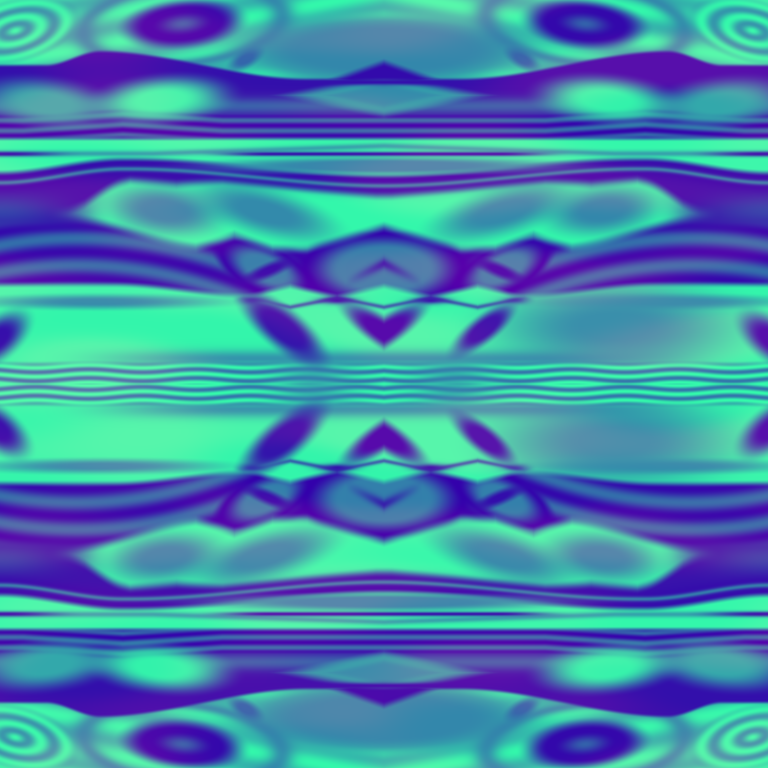
A WebGL 2 fragment shader for this background:

```glsl
#version 300 es
precision highp float;
// Mirrored bands of mint, teal and violet, like folded liquid marble.
// One scalar "glow" is layered from soft bands, ovals and zigzag seams in
// a folded quadrant; it drives green, while gradient noise tints red.
uniform vec2 u_resolution;
out vec4 fragColor;

const float TAU = 6.2831853;
const float BLUE = .67;

vec2 hashGradient(vec2 cell) {
  float angle = TAU * fract(sin(dot(cell, vec2(127.1, 311.7))) * 4375.85);
  return vec2(cos(angle), sin(angle));
}
float corner(vec2 i, vec2 f, vec2 e) { return dot(hashGradient(i + e), f - e); }
float gradientNoise(vec2 p) {
  vec2 i = floor(p), f = fract(p), u = f * f * (3. - 2. * f), e = vec2(1, 0);
  return mix(mix(corner(i, f, e.yy), corner(i, f, e), u.x),
    mix(corner(i, f, e.yx), corner(i, f, e.xx), u.x), u.y);
}

// Shape masks; dab lays a soft oval of one value over g
float oval(vec2 p, vec2 center, vec2 radius, float shear) {
  vec2 q = p - center;
  q.y -= shear * q.x;
  return length(q / radius);
}
float fill(float d, float soft) { return 1. - smoothstep(1. - soft, 1. + soft, d); }
float dab(float g, float value, float soft, vec2 p, vec2 center, vec2 radius, float shear) {
  return mix(g, value, fill(oval(p, center, radius, shear), soft));
}
float line(float y, float center, float width) {
  float t = (y - center) / width;
  return exp(-t * t);
}
float tent(float x, float peak, float width) { return max(0., 1. - abs(x - peak) / width); }
float band(float y, float low, float high, float soft) {
  return smoothstep(low - soft, low + soft, y) * (1. - smoothstep(high - soft, high + soft, y));
}
float zigzag(float x) { return abs(fract(x / .122) - .5) * 2.; }

// Bright middle: fine stripes, slanted eyes and a central chevron
float middleBand(vec2 p, float side) {
  float g = dab(.96, mix(.96, .56, side), .7, p, vec2(.3, .075), vec2(.13, .05), 0.);
  g = mix(g, .52, .85 * line(p.y, .033, .011) * (1. - smoothstep(.2, .45, p.x)));
  float wave = p.y + .002 * sin(p.x * 45.);
  float stripes = .72 + .26 * cos(TAU * wave / .0115);
  stripes = mix(stripes, .53, .65 * line(p.x, .09, .05));
  g = mix(g, stripes, 1. - smoothstep(.02, .032, p.y));
  g = dab(g, .55, .7, p, vec2(.37, .107), vec2(.13, .008), 0.);
  vec2 eyeSize = mix(vec2(.046, .026), vec2(.032, .017), side);
  g = dab(g, .08, .5, p, vec2(.131, .072), eyeSize, .65);
  g = dab(g, .06, .6, p, vec2(.505, .058), vec2(.034, .024), -.5);
  g = mix(g, .04, fill(length(vec2(p.x / .045, (p.y - .067 - .6 * p.x) / .018)), .5));
  float near = 1. - smoothstep(.16, .2, p.x);
  g = mix(g, .4, line(p.y, .112 - .012 * zigzag(p.x), .003) * near);
  return mix(g, .08, line(p.y, .109, .005) * near * line(zigzag(p.x), 0., .35));
}

// Violet belt: drawn-out arcs, a central lens and tilted side lenses
float violetBelt(vec2 p) {
  float bend = p.y + .9 * (p.x - .4) * (p.x - .4);
  float g = .23 - .2 * cos(TAU * (bend - .207) / .035);
  float upper = .07 + .2 * line(p.y, .227, .02) * smoothstep(.38, .5, p.x);
  g = mix(g, upper, smoothstep(.195, .215, p.y));
  float lens = oval(p, vec2(0, .15), vec2(.115, .052), 0.);
  g = mix(g, .5 - .5 * smoothstep(.5, .92, lens), fill(lens, .12));
  g = mix(g, .12, line(p.y, .157 - .5 * p.x, .007) * tent(p.x, 0., .05));
  float wing = oval(p, vec2(.155, .15), vec2(.062, .034), .35);
  g = mix(g, .5 - .5 * smoothstep(.4, .95, wing), fill(wing, .15));
  return dab(g, .05, .7, p, vec2(.15, .148), vec2(.03, .008), -.4);
}

// Mint lozenges with teal cores, then the thin-lined bright band
float lozenges(vec2 p, float g) {
  float low = .176 + .029 * tent(p.x, 0., .1) + .018 * tent(p.x, .195, .05)
    + .04 * smoothstep(.22, .42, p.x);
  float high = .246 + .02 * tent(p.x, .21, .2) + .012 * tent(p.x, .33, .06)
    - .02 * smoothstep(.34, .42, p.x);
  float inside = dab(.97, .53, .6, p, vec2(.285, .226), vec2(.062, .026), .1);
  inside = dab(inside, .54, .6, p, vec2(.155, .224), vec2(.075, .025), .25);
  return mix(g, inside, band(p.y, low, high, .009) * (1. - smoothstep(.35, .44, p.x)));
}
float brightBand(vec2 p, float g) {
  float edge = .258 + .022 * smoothstep(0., .33, p.x) - .018 * smoothstep(.34, .5, p.x);
  g = mix(g, .03 + .45 * line(p.y, edge, .0035), line(p.y, edge, .01));
  g = mix(g, .97, band(p.y, edge + .013, .32, .005));
  g = dab(g, .53, .5, p, vec2(0, .284), vec2(.21, .01), 0.);
  g = mix(g, .5, .7 * line(p.y, .3 + .01 * tent(p.x, 0., .3), .004));
  return mix(g, .08, line(p.y, .2995, .003) * (1. - band(p.x, .2, .44, .05)));
}

// Outer violet stripes holding pale ovals
float outerBelt(vec2 p) {
  float y = p.y - .008 * tent(p.x, .34, .13);
  float g = .22 - .2 * cos(TAU * (y - .323) / .0135);
  g = mix(g, .06 + .32 * line(p.y, .362, .011), smoothstep(.345, .353, y));
  g = dab(g, .95, .6, p, vec2(.29, .37), vec2(.07, .024), -.08);
  g = dab(g, .66, .6, p, vec2(.44, .366), vec2(.07, .025), .1);
  float gem = p.x / .115 + abs(p.y - .376) / .024;
  return mix(g, .95 - .4 * fill(gem, .6), fill(gem, .35));
}

// Mint rim with teal dome, dark ovals and curled rings
float outerRim(vec2 p) {
  float g = .84 + .13 * cos(p.y * 160. + p.x * 30.);
  float dome = oval(p, vec2(0, .435), vec2(.2, .046), 0.);
  g = mix(g, mix(.95, .53, fill(dome, .45)), fill(dome, .2));
  float spot = oval(p, vec2(.262, .469), vec2(.07, .028), -.08);
  g = mix(g, .5, .85 * line(spot, 1.85, .25));
  g = mix(g, .38 - .35 * smoothstep(0., .6, spot), fill(spot, .3));
  g = dab(g, .4, .6, p, vec2(.18, .423), vec2(.018, .01), -.4);
  float curl = oval(p, vec2(.48, .46), vec2(.075, .038), -.2);
  g = mix(g, .78 + .19 * cos(curl * 14.), fill(curl, .2));
  return mix(g, .04, fill(p.x / .06 + abs(p.y - .398) / .021, .3));
}

void main() {
  vec2 uv = gl_FragCoord.xy / u_resolution, p = abs(uv - .5);
  // Stack the bands outward from the middle
  float seam = mix(.112 + .014 * zigzag(p.x), .113 + .015 * smoothstep(.17, .35, p.x),
    smoothstep(.15, .2, p.x));
  float glow = middleBand(p, smoothstep(.45, .65, uv.x));
  glow = mix(glow, violetBelt(p), smoothstep(seam - .004, seam + .007, p.y));
  glow = brightBand(p, lozenges(p, glow));
  glow = mix(glow, outerBelt(p), smoothstep(.316, .326, p.y));
  float ridge = .393 + .036 * smoothstep(.1, .37, p.x) - .018 * smoothstep(.37, .44, p.x);
  glow = mix(glow, outerRim(p), smoothstep(ridge - .002, ridge + .007, p.y));
  glow = mix(glow, .06, line(p.y, ridge, .004));
  float tint = smoothstep(-.3, .3, gradientNoise(uv * vec2(4, 15)));
  fragColor = vec4(mix(.2, .34, tint), clamp(glow, 0., 1.), BLUE, 1);
}
```
